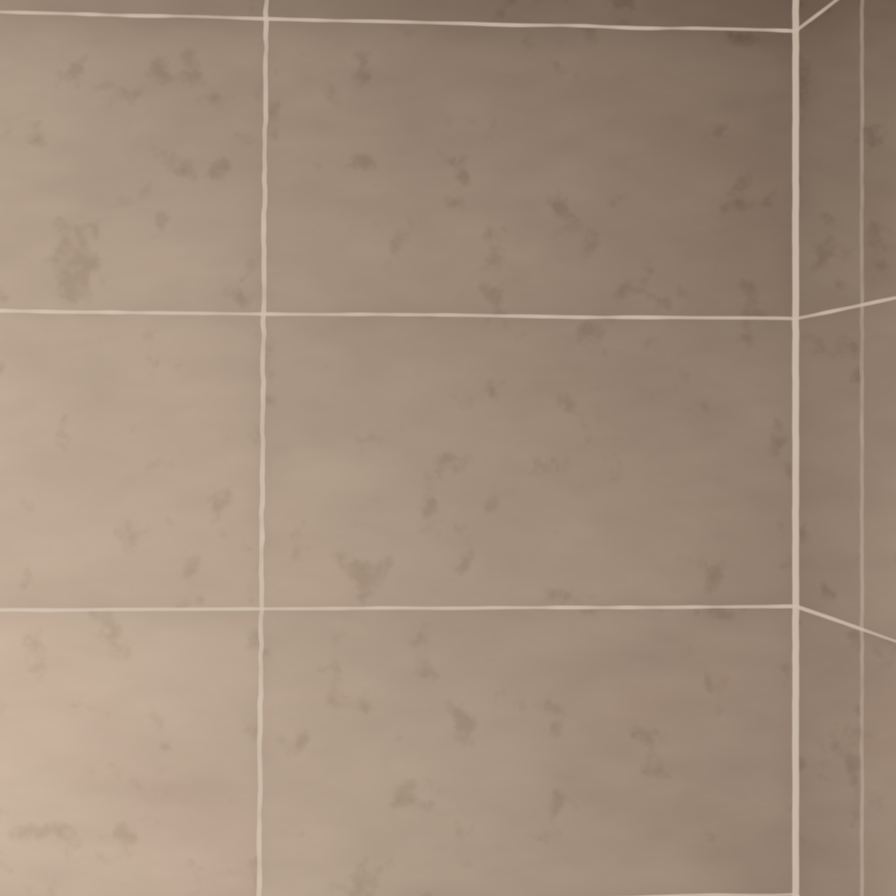
A three.js fragment shader for this texture:

```glsl
#define TILE_DARK vec3(0.51, 0.44, 0.38)
#define TILE_LIGHT vec3(0.76, 0.68, 0.60)
#define GROUT vec3(0.84, 0.77, 0.70)
#define JOINT_X 0.289
#define CORNER_X 0.888
#define SIDE_JOINT_X 0.962
#define ROW_WIDTH 0.0040
#define JOINT_WIDTH 0.0054
#define CORNER_WIDTH 0.0076
#define SIDE_WIDTH 0.0042
#define WOBBLE 0.0016
#define MOTTLE 0.20

varying vec2 vUv;

float hash(vec2 p) {
  vec3 q = fract(p.xyx * 0.1031);
  q += dot(q, q.yzx + 33.33);
  return fract((q.x + q.y) * q.z);
}

float noise(vec2 p) {
  vec2 i = floor(p);
  vec2 f = fract(p);
  f = f * f * (3.0 - 2.0 * f);
  return mix(mix(hash(i), hash(i + vec2(1.0, 0.0)), f.x),
             mix(hash(i + vec2(0.0, 1.0)), hash(i + vec2(1.0)), f.x), f.y);
}

// Each octave is turned so that no grid direction shows
float fbm(vec2 p) {
  float sum = 0.0;
  float amplitude = 0.5;
  for (int i = 0; i < 5; i++) {
    sum += amplitude * noise(p);
    p = mat2(1.6, 1.2, -1.2, 1.6) * p + 17.3;
    amplitude *= 0.5;
  }
  return sum;
}

// Soft line coverage from the distance to its centre
float line(float dist, float width, float soft) {
  return 1.0 - smoothstep(0.5 * width - soft, 0.5 * width + soft, abs(dist));
}

void main() {
  vec2 uv = vUv;
  float soft = max(0.0014, 0.75 * fwidth(uv.x));
  float onSide = step(CORNER_X, uv.x);

  // Row spacing and offset follow the perspective of each wall
  float along = uv.x / CORNER_X;
  float depth = (uv.x - CORNER_X) / (1.0 - CORNER_X);
  float spacing = mix(mix(0.3335, 0.3210, along), mix(0.3210, 0.384, depth), onSide);
  float base = mix(mix(-0.014, 0.002, along), mix(0.002, -0.100, depth), onSide);
  float row = (uv.y - base) / spacing;
  float nearestRow = floor(row + 0.5);

  // Slightly uneven joints
  float rowBend = WOBBLE * (noise(vec2(uv.x * 14.0, nearestRow * 7.0)) - 0.5);
  float jointBend = WOBBLE * (noise(vec2(uv.y * 75.0, 3.0)) - 0.5);
  float rowDist = (row - nearestRow) * spacing + rowBend;
  float rowSlope = onSide * ((nearestRow * 0.063 - 0.102) / (1.0 - CORNER_X));
  rowDist *= inversesqrt(1.0 + rowSlope * rowSlope);
  float jointDist = uv.x - JOINT_X - 0.008 * uv.y + jointBend;
  float cornerDist = uv.x - CORNER_X + 0.3 * jointBend;
  float sideDist = uv.x - SIDE_JOINT_X + 0.5 * jointBend;

  // Light falls off towards the top and the corner
  float tone = 1.06 - 0.89 * uv.x - 0.48 * uv.y * uv.y;
  tone += onSide * (0.22 * depth - 0.02);
  tone -= 0.14 * smoothstep(0.93, 1.0, uv.y);

  // Small shift per tile, with soft clouds and short flecks of stone grain
  float column = step(0.0, jointDist) + onSide + step(SIDE_JOINT_X, uv.x);
  vec2 tile = vec2(column, floor(row));
  vec2 grain = uv + tile * 5.7;
  tone += 0.05 * (hash(tile + 11.0) - 0.5);
  tone += MOTTLE * (fbm(grain * vec2(5.0, 8.0)) - 0.48);
  tone += 0.7 * MOTTLE * (fbm(grain * vec2(18.0, 42.0)) - 0.48);
  vec3 color = mix(TILE_DARK, TILE_LIGHT, tone);

  // Faint warm patches and sparse dark smudges
  float warmth = smoothstep(0.4, 0.7, fbm(grain * 4.0)) * (1.0 - uv.y);
  color += warmth * vec3(0.008, -0.003, 0.001);
  color -= 0.05 * smoothstep(0.62, 0.85, fbm(grain * 28.0));

  // Shaded tile edges beside the joints
  float edge = min(abs(rowDist), min(abs(jointDist), abs(cornerDist)));
  color *= 1.0 - 0.03 * exp(-edge * 110.0);

  // Grout with uneven strength and thickness
  float wear = noise(uv * vec2(40.0, 55.0));
  float rows = line(rowDist, ROW_WIDTH * (0.75 + 0.4 * wear), soft);
  float joint = line(jointDist, JOINT_WIDTH * (0.8 + 0.3 * wear), soft);
  float corner = line(cornerDist, CORNER_WIDTH, soft);
  float side = line(sideDist, SIDE_WIDTH, soft);
  vec3 grout = GROUT * (0.93 + 0.07 * tone);
  color = mix(color, grout, rows * (0.70 + 0.25 * wear));
  color = mix(color, grout, joint * (0.66 + 0.25 * wear));
  color = mix(color, grout, side * (0.26 + 0.25 * wear));
  color = mix(color, grout, corner * 0.94);

  gl_FragColor = vec4(clamp(color, 0.0, 1.0), 1.0);
}
```
